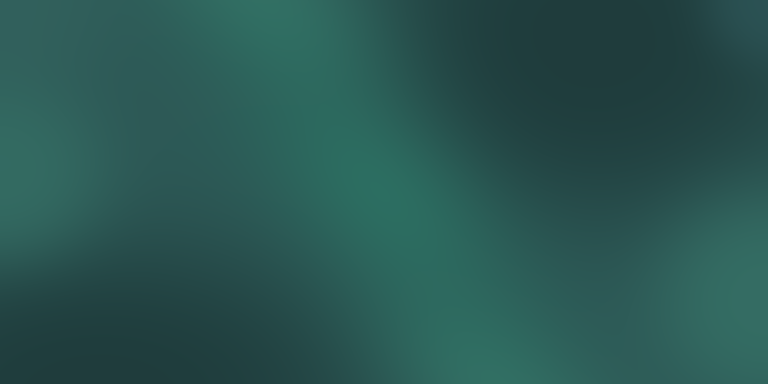
This background is drawn by a Shadertoy shader. Its source:

```glsl
// A soft, blurred teal backdrop: a slate base with two dark pools,
// a slanted green band across the middle and pale glows at the sides.
// Every part is a smooth falloff blended over the one before it.

const vec3 SLATE = vec3(0.175, 0.345, 0.335);
const vec3 DEEP  = vec3(0.120, 0.235, 0.235);
const vec3 GREEN = vec3(0.172, 0.430, 0.380);
const vec3 SAGE  = vec3(0.195, 0.435, 0.390);
const vec3 MIST  = vec3(0.203, 0.425, 0.388);
const vec3 HAZE  = vec3(0.200, 0.390, 0.370);
const vec3 STEEL = vec3(0.180, 0.340, 0.350);
const float TAU = 6.28319;

// Elliptical falloff with a broad, flat core: 1 at the centre, 0 far away.
float glow(vec2 p, vec2 center, vec2 radii) {
    vec2 q = (p - center) / radii;
    return exp(-pow(dot(q, q), 1.5));
}

// Gaussian ridge along a slanted line; slope is the x shift per unit y.
float ridge(vec2 p, float baseX, float slope, float width) {
    float d = (p.x - baseX - slope * p.y) / width;
    return exp(-d * d);
}

void mainImage(out vec4 fragColor, in vec2 fragCoord) {
    // Canvas units: x runs 0..2, y runs 0..1
    vec2 p = fragCoord / iResolution.xy * vec2(2.0, 1.0);

    // Dark pools at the upper right and lower left
    vec3 color = SLATE;
    color = mix(color, DEEP, glow(p, vec2(1.54, 0.90), vec2(0.62, 0.48)));
    color = mix(color, DEEP, glow(p, vec2(0.26, -0.04), vec2(0.75, 0.42)));

    // Slanted band, brighter at its ends and middle, greyer at its ends
    float endness = pow(abs(2.0 * p.y - 1.0), 2.0);
    float strength = 0.9 + 0.1 * cos(2.0 * TAU * p.y);
    float band = ridge(p, 1.29, -0.6, 0.27);
    color = mix(color, mix(GREEN, SAGE, endness), band * strength);

    // Pale glows on the left and right edges
    color = mix(color, HAZE, 0.7 * glow(p, vec2(0.0, 1.0), vec2(0.30)));
    color = mix(color, MIST, 0.9 * glow(p, vec2(0.0, 0.55), vec2(0.28, 0.24)));
    color = mix(color, MIST, glow(p, vec2(2.0, 0.22), vec2(0.30, 0.28)));
    color = mix(color, STEEL, 0.7 * glow(p, vec2(2.0, 1.0), vec2(0.17)));

    fragColor = vec4(color, 1.0);
}
```
